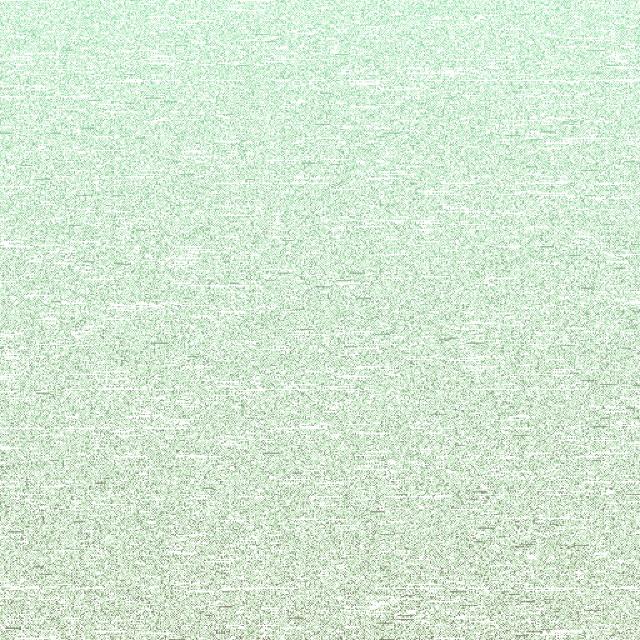
Give the GLSL for this texture, as a three.js fragment shader.

```glsl
varying vec2 vUv;

const float CELLS = 512.0;         // grains across the canvas
const float EDGE = 0.2;            // half width of the blend between grains
const float DOMAIN = 5.0;          // grains per weave domain
const float WEAVE = 0.6;           // share of grains that alternate light and dark
const float SHORT_RUN = 8.0;       // streak lengths, in grains
const float LONG_RUN = 28.0;
const float DARK_RUN = 14.0;
const float LINE_RUN = 60.0;
const float SHORT_CHANCE = 0.05;
const float LONG_CHANCE = 0.04;
const float DARK_CHANCE = 0.007;
const float LINE_CHANCE = 0.010;   // share of rows crossed by a long line
const float LINE_FILL = 0.75;
const float DROPOUT = 0.12;        // gaps inside the pale streaks

const vec3 MOSS = vec3(0.57, 0.66, 0.55);
const vec3 SAGE = vec3(0.65, 0.79, 0.64);
const vec3 LEAF = vec3(0.74, 0.89, 0.73);
const vec3 MINT = vec3(0.84, 0.95, 0.82);
const vec3 MIST = vec3(0.91, 0.98, 0.91);
const vec3 PAPER = vec3(1.0);
const vec3 INK_TOP = vec3(0.95, 0.50, 0.75);     // absorption at the top
const vec3 INK_BOTTOM = vec3(1.08, 1.50, 1.20);  // and at the bottom

float hash(vec2 p) {
  vec3 q = fract(p.xyx * 0.1031);
  q += dot(q, q.yzx + 33.33);
  return fract((q.x + q.y) * q.z);
}

// Cellular noise: a random value for the nearest jittered point
float cellular(vec2 p) {
  vec2 base = floor(p);
  float nearest = 9.0;
  float value = 0.0;
  for (int j = -1; j <= 1; j++) {
    for (int i = -1; i <= 1; i++) {
      vec2 site = base + vec2(float(i), float(j));
      vec2 jitter = vec2(hash(site + 17.0), hash(site + 71.0));
      float d = length(site + jitter - p);
      if (d < nearest) {
        nearest = d;
        value = hash(site + 131.0);
      }
    }
  }
  return value;
}

// Layered sines that gather the streaks into loose clusters
float clusterDensity(vec2 cell) {
  vec2 p = cell / CELLS;
  float waves = sin(p.x * 9.0 + 2.0 * sin(p.y * 31.0))
              + sin(p.y * 83.0 + 3.0 * sin(p.x * 7.0))
              + sin(p.y * 213.0 + p.x * 11.0);
  return max(0.0, 1.0 + 0.45 * waves);
}

// One if the grain lies on a horizontal run of up to the given length
float run(vec2 cell, float size, float chance, float seed) {
  float x = cell.x / size + 7.0 * hash(vec2(cell.y, seed));
  vec2 id = vec2(floor(x) + seed, cell.y + seed);
  float reach = mix(0.4, 1.0, hash(id + 53.0));
  return step(hash(id), chance) * step(fract(x), reach);
}

// Rank from dark (0) to white (1), evenly spread apart from the streaks
float grainRank(vec2 cell) {
  float noise = hash(cell + 211.0);
  float flip = step(0.5, cellular(cell / DOMAIN));
  float checker = mod(cell.x + cell.y + flip, 2.0);
  float woven = step(hash(cell + 401.0), WEAVE);
  float rank = mix(noise, 0.5 * (checker + noise), woven);

  float density = clusterDensity(cell);
  float pale = run(cell, SHORT_RUN, SHORT_CHANCE * density, 11.0);
  pale = max(pale, run(cell, LONG_RUN, LONG_CHANCE * density, 37.0));
  float lineRow = step(hash(vec2(cell.y, 307.0)), LINE_CHANCE);
  pale = max(pale, lineRow * run(cell, LINE_RUN, LINE_FILL, 59.0));
  pale *= step(DROPOUT, hash(cell + 503.0));
  float dark = run(cell, DARK_RUN, DARK_CHANCE, 83.0);
  return mix(mix(rank, 1.0, pale), 0.12 * noise, dark);
}

float ramp(float a, float b, float x) {
  return clamp((x - a) / (b - a), 0.0, 1.0);
}

vec3 grainColor(vec2 cell) {
  float rank = grainRank(cell);
  vec3 color = mix(MOSS, SAGE, ramp(0.016, 0.10, rank));
  color = mix(color, LEAF, ramp(0.10, 0.285, rank));
  color = mix(color, MINT, ramp(0.285, 0.50, rank));
  color = mix(color, MIST, ramp(0.50, 0.69, rank));
  return mix(color, PAPER, ramp(0.69, 0.80, rank));
}

void main() {
  // Blend the four nearest grains across narrow edges
  vec2 p = vUv * CELLS - 0.5;
  vec2 cell = floor(p) + 1.0;
  vec2 f = smoothstep(0.5 - EDGE, 0.5 + EDGE, fract(p));
  vec3 low = mix(grainColor(cell), grainColor(cell + vec2(1.0, 0.0)), f.x);
  vec3 high = mix(grainColor(cell + vec2(0.0, 1.0)), grainColor(cell + 1.0), f.x);
  vec3 grain = mix(low, high, f.y);

  // Shift the ink from olive below to cool mint above
  vec3 ink = mix(INK_BOTTOM, INK_TOP, vUv.y);
  gl_FragColor = vec4(1.0 - (1.0 - grain) * ink, 1.0);
}
```
